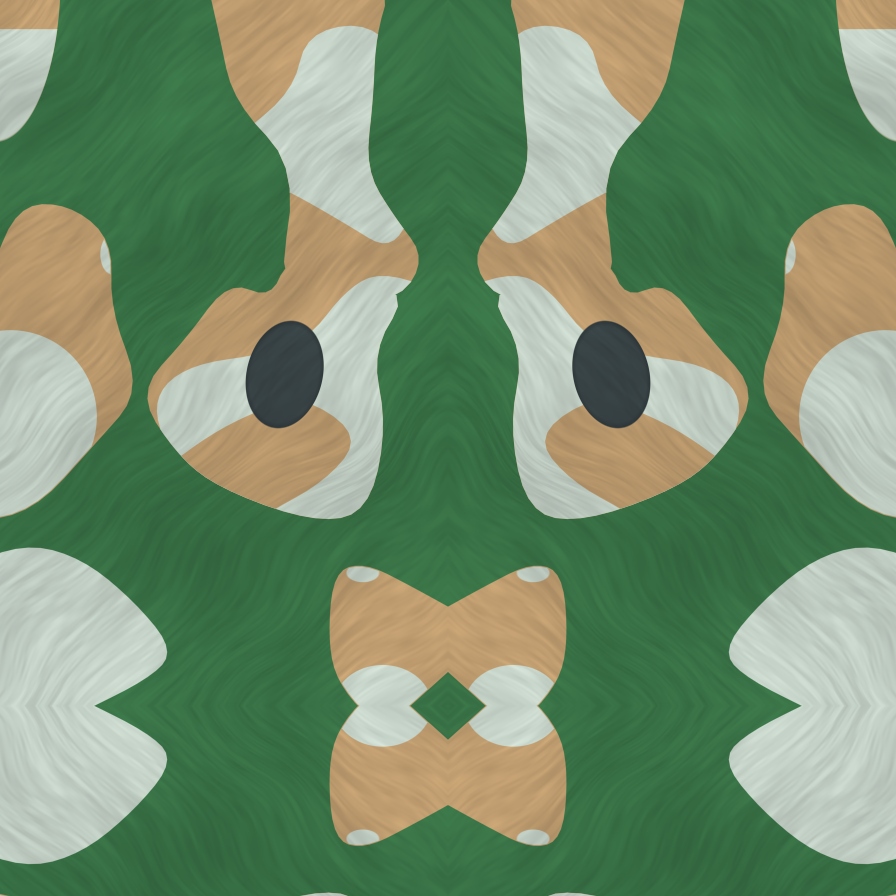
Reproduce this pattern procedurally as a Shadertoy shader.

```glsl
float hash(vec2 p) {
    vec3 h = fract(vec3(p.xyx) * 0.1031);
    h += dot(h, h.yzx + 33.33);
    return fract((h.x + h.y) * h.z);
}

float noise(vec2 p) {
    vec2 i = floor(p), f = fract(p);
    f *= f * (3.0 - 2.0 * f);
    return mix(mix(hash(i), hash(i + vec2(1, 0)), f.x),
               mix(hash(i + vec2(0, 1)), hash(i + vec2(1, 1)), f.x), f.y);
}

// Signed distance to a closed quadratic B-spline
float blob(vec2 q, vec2 c[12]) {
    float nearest = 1e9, side = 1.0;
    vec2 a = 0.5 * (c[11] + c[0]);
    for (int i = 0; i < 12; i++) {
        vec2 start = 0.5 * (c[(i + 11) % 12] + c[i]);
        vec2 end = 0.5 * (c[i] + c[(i + 1) % 12]);
        for (int k = 1; k <= 5; k++) {
            float t = float(k) / 5.0;
            vec2 b = mix(mix(start, c[i], t), mix(c[i], end, t), t);
            vec2 e = b - a, w = q - a;
            vec2 r = w - e * clamp(dot(w, e) / max(dot(e, e), 1e-4), 0.0, 1.0);
            nearest = min(nearest, dot(r, r));
            if ((a.y > q.y) != (b.y > q.y) && w.x < e.x * w.y / e.y) side = -side;
            a = b;
        }
    }
    return side * sqrt(nearest);
}

float oval(vec2 p, vec2 r) {
    return (length(p / r) - 1.0) * min(r.x, r.y);
}

float cover(float d) {
    float aa = 768.0 / iResolution.y;
    return 1.0 - smoothstep(-0.7 * aa, 0.7 * aa, d);
}

// Soft brushed grain, stretched along a wandering diagonal
float brushed(vec2 q) {
    vec2 w = q + 34.0 * vec2(noise(q / 75.0), noise(q / 75.0 + 19.0));
    vec2 s = vec2(w.x - w.y, w.x + w.y) * 0.707;
    return 0.35 * noise(s / vec2(34, 4)) + 0.25 * noise(s / vec2(15, 2) + 40.0)
         + 0.4 * noise(s / vec2(70, 26) + 80.0) - 0.5;
}

void mainImage(out vec4 fragColor, in vec2 fragCoord) {
    // Mirror fold: 768 units per canvas side, y runs down to the lower axis
    vec2 q = vec2(384, 605) - abs(fragCoord / iResolution.y * 768.0 - vec2(384, 163));
    vec3 green = vec3(0.22, 0.44, 0.27), tan_ = vec3(0.72, 0.59, 0.42);
    vec3 pale = vec3(0.75, 0.80, 0.76), slate = vec3(0.21, 0.25, 0.26);

    // Tall central form
    float neck = blob(q, vec2[12](vec2(172, -40), vec2(188, 30), vec2(200, 88),
        vec2(257, 145), vec2(234, 262), vec2(338, 262), vec2(366, 222), vec2(338, 186),
        vec2(313, 145), vec2(320, 85), vec2(322, 30), vec2(338, -20)));
    float bulb = blob(q, vec2[12](vec2(196, 240), vec2(233, 257), vec2(248, 215),
        vec2(355, 246), vec2(318, 300), vec2(332, 365), vec2(316, 440), vec2(268, 448),
        vec2(186, 418), vec2(150, 388), vec2(117, 336), vec2(160, 290)));
    float body = min(neck, bulb);
    float upperPale = blob(q, vec2[12](vec2(200, 120), vec2(252, 78), vec2(262, 28),
        vec2(318, 18), vec2(350, 60), vec2(350, 140), vec2(352, 190), vec2(332, 214),
        vec2(300, 194), vec2(250, 165), vec2(215, 150), vec2(190, 135)));
    float lowerPale = blob(q, vec2[12](vec2(380, 250), vec2(325, 232), vec2(295, 250),
        vec2(265, 290), vec2(225, 304), vec2(165, 312), vec2(134, 335), vec2(135, 370),
        vec2(170, 430), vec2(290, 480), vec2(360, 420), vec2(350, 320)));
    float tanPatch = blob(q, vec2[12](vec2(130, 410), vec2(180, 372), vec2(225, 350),
        vec2(262, 340), vec2(310, 374), vec2(280, 412), vec2(225, 442), vec2(200, 460),
        vec2(180, 465), vec2(160, 460), vec2(140, 440), vec2(120, 425)));
    vec2 p = q - vec2(244, 321);
    float pebble = oval(vec2(p.x + 0.12 * p.y, p.y), vec2(33, 46));

    // Forms cut by the side seam
    float flank = blob(q, vec2[12](vec2(-10, 240), vec2(14, 176), vec2(58, 174),
        vec2(97, 205), vec2(94, 265), vec2(122, 335), vec2(82, 380), vec2(28, 440),
        vec2(-30, 448), vec2(-60, 400), vec2(-60, 300), vec2(-40, 260)));
    float flankPale = min(length(q - vec2(9, 357)) - 74.0, length(q - vec2(0, 400)) - 60.0);
    flankPale = min(flankPale, oval(q - vec2(96, 218), vec2(10, 17)));
    float drop = oval(q - vec2(-4, -20), vec2(56, 141));
    float wing = blob(q, vec2[12](vec2(-40, 490), vec2(20, 465), vec2(70, 478),
        vec2(116, 516), vec2(150, 558), vec2(128, 582), vec2(60, 615), vec2(20, 640),
        vec2(-20, 640), vec2(-60, 620), vec2(-60, 560), vec2(-50, 520)));

    // Four-lobed form with a diamond opening
    float lobe = blob(q, vec2[12](vec2(420, 540), vec2(350, 501), vec2(312, 482),
        vec2(286, 490), vec2(281, 545), vec2(288, 584), vec2(320, 620), vec2(360, 640),
        vec2(420, 640), vec2(440, 620), vec2(440, 590), vec2(435, 560)));
    vec2 k = vec2(384, 605) - q;
    lobe = max(lobe, (29.0 - k.y - 0.9 * k.x) * 0.74);
    float lobePale = min(oval(q - vec2(328, 605), vec2(42, 35)),
                         oval(q - vec2(311, 491), vec2(14, 8)));

    // Layers
    vec3 color = mix(green, tan_, cover(min(min(body, flank), min(drop, lobe))));
    float paleShape = max(body, min(upperPale, lowerPale));
    paleShape = min(paleShape, max(flank + 0.8, flankPale));
    paleShape = min(paleShape, max(drop, 25.0 - q.y));
    paleShape = min(paleShape, max(lobe + 0.8, lobePale));
    color = mix(color, pale, cover(min(paleShape, wing)));
    color = mix(color, tan_, cover(max(body, tanPatch)));
    color = mix(color, slate * (1.0 - 0.15 * smoothstep(-4.0, 0.0, pebble)), cover(pebble));

    // Grain and broad shading
    color *= 1.0 + 0.26 * brushed(q) + 0.08 * (noise(q / 110.0 + 7.0) - 0.5);
    fragColor = vec4(color, 1.0);
}
```
